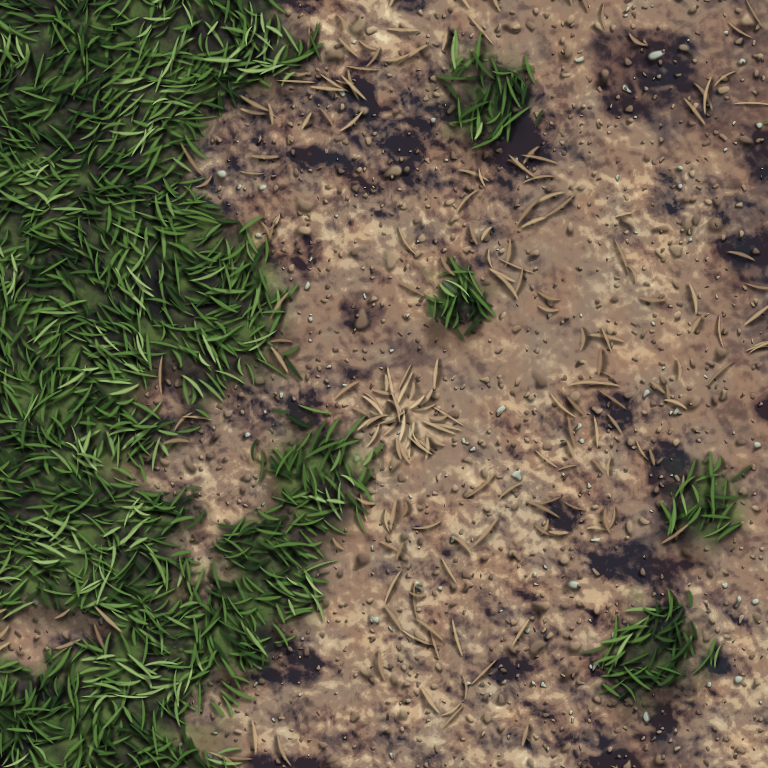
Give the GLSL for this texture, as a WebGL 1 fragment shader.

```glsl
precision highp float;
uniform vec2 u_resolution;

float hash(vec2 p) {
  vec3 q = fract(p.xyx * 0.1031);
  q += dot(q, q.yzx + 33.33);
  return fract((q.x + q.y) * q.z);
}

vec2 hash2(vec2 p) {
  return vec2(hash(p), hash(p + 57.3));
}

float noise(vec2 p) {
  vec2 i = floor(p), f = fract(p);
  f *= f * (3.0 - 2.0 * f);
  return mix(mix(hash(i), hash(i + vec2(1, 0)), f.x),
             mix(hash(i + vec2(0, 1)), hash(i + vec2(1, 1)), f.x), f.y);
}

float fbm(vec2 p) {
  float sum = 0.0, amp = 0.5;
  for (int i = 0; i < 5; i++) {
    sum += amp * noise(p);
    p = mat2(1.6, 1.2, -1.2, 1.6) * p + 7.1;
    amp *= 0.55;
  }
  return sum / 1.05;
}

// Turf along the left side, loose tufts elsewhere
float grassDensity(vec2 p) {
  float border = 0.31 + 0.07 * cos(17.0 * (p.y - 0.62)) + 0.26 * (noise(p * 13.0) - 0.5);
  float turf = smoothstep(0.06, -0.1, p.x - border);
  float patches = 0.6 * noise(p * 11.0 + 3.0) + 0.4 * noise(p * 27.0);
  turf *= smoothstep(0.26, 0.52, patches + 0.4 * smoothstep(0.5, 0.75, p.y));
  vec2 cell = floor(p * 4.0);
  vec2 center = (cell + 0.3 + 0.4 * hash2(cell + 11.0)) / 4.0;
  float radius = 0.04 + 0.06 * hash(cell + 23.0);
  float ragged = length(p - center) + 0.04 * (noise(p * 40.0) - 0.5);
  float tuft = smoothstep(radius, radius * 0.2, ragged);
  return max(turf, tuft * step(0.6, hash(cell + 41.0)));
}

float clumpMask(vec2 p) {
  return smoothstep(0.1, 0.02, length((p - vec2(0.53, 0.46)) * vec2(1.0, 1.3)));
}

vec3 soilColor(float tone) {
  vec3 c = mix(vec3(0.18, 0.16, 0.19), vec3(0.42, 0.34, 0.31), smoothstep(0.05, 0.35, tone));
  c = mix(c, vec3(0.59, 0.49, 0.41), smoothstep(0.32, 0.6, tone));
  c = mix(c, vec3(0.77, 0.67, 0.54), smoothstep(0.62, 0.9, tone));
  return mix(c, vec3(0.92, 0.84, 0.70), smoothstep(0.92, 1.3, tone));
}

// Crumbly ground lit from above
vec3 soil(vec2 p) {
  vec2 light = vec2(0.003, 0.007);
  vec2 q = p + 0.008 * vec2(noise(p * 50.0), noise(p * 50.0 + 9.0));
  float relief = fbm(q * 32.0) - fbm((q + light) * 32.0);
  float rough = smoothstep(0.25, 0.7, noise(p * 7.0 + 31.0));
  float tone = 0.52 + 0.85 * (fbm(p * 6.0) - 0.5) + mix(1.0, 2.1, rough) * relief;
  tone += 0.16 * (noise(p * 140.0) - 0.5) + 0.3 * clumpMask(p);
  tone -= 0.45 * smoothstep(0.66, 0.85, noise(p * 15.0 + 70.0));
  return soilColor(tone) + 0.04 * (noise(p * 30.0 + 5.0) - 0.5) * vec3(1.0, -0.3, -0.8);
}

// Lit clods and stones, one per cell, each with a shadow below
vec3 addPebbles(vec3 color, vec2 p, float scale, float share) {
  vec2 bumps = p * scale * 2.0;
  vec2 warped = p * scale + 0.4 * vec2(noise(bumps), noise(bumps + 9.0));
  vec2 cell = floor(warped);
  vec2 seed = cell + scale;
  vec2 d = fract(warped) - 0.35 - 0.3 * hash2(seed);
  float size = mix(0.15, 0.3, hash(seed + 5.0));
  float present = step(hash(seed + 13.0), share);
  float shadow = smoothstep(size * 1.4, size * 0.4, length(d + vec2(0.06, 0.14)));
  color *= 1.0 - 0.55 * present * shadow;
  vec3 stone = mix(vec3(0.52, 0.43, 0.36), vec3(0.80, 0.70, 0.56), hash(seed + 19.0));
  stone = mix(stone, vec3(0.80, 0.86, 0.78), step(0.91, hash(seed + 29.0)));
  stone *= 0.95 + 0.25 * dot(d, vec2(0.4, 0.9)) / size;
  return mix(color, stone, 0.85 * present * smoothstep(size, size * 0.4, length(d)));
}

// One layer of bent strands: green where grass grows, dry straw on bare soil
vec3 addStrands(vec3 color, vec2 p, float layer) {
  vec2 shift = layer * vec2(0.37, 0.71);
  vec2 q = p * 16.0 + shift;
  vec2 base = floor(q - 0.5);
  for (int k = 0; k < 4; k++) {
    vec2 cell = base + vec2(mod(float(k), 2.0), floor(float(k) / 2.0));
    vec2 seed = cell + layer * 31.7 + 100.0;
    vec2 middle = cell + hash2(seed);
    vec2 root = (middle - shift) / 16.0;
    float clump = clumpMask(root);
    float angle = 6.0 * noise(root * 6.0) + 1.9 * hash(seed + 3.0);
    if (clump > 0.1) angle = atan(root.y - 0.46, root.x - 0.53) + 1.4 * hash(seed + 3.0) - 0.7;
    vec2 dir = vec2(cos(angle), sin(angle));
    vec2 d = q - middle;
    float along = dot(d, dir) / mix(0.2, 0.46, hash(seed + 7.0));
    float across = dot(d, vec2(-dir.y, dir.x)) + (hash(seed + 9.0) - 0.5) * 0.16 * along * along;
    float width = mix(0.04, 0.075, hash(seed + 15.0)) * (1.0 - 0.6 * abs(along));
    float ends = smoothstep(1.0, 0.7, abs(along));
    float shade = ends * smoothstep(width * 2.6, width * 0.5, abs(across + width * sign(dir.x)));
    if (shade + ends * step(abs(across), width) > 0.0) {
      float green = step(hash(seed + 21.0), grassDensity(root));
      float litter = 0.09 * smoothstep(0.4, 0.7, noise(root * 9.0 + 50.0));
      float dry = (1.0 - green) * step(hash(seed + 27.0), litter + 0.7 * clump);
      float sun = smoothstep(0.25, 0.75, noise(root * 17.0 + 20.0));
      float tone = 0.5 * hash(seed + 33.0) + 0.015 * layer + 0.4 * sun - 0.08;
      vec3 blade = mix(vec3(0.15, 0.24, 0.13), vec3(0.36, 0.51, 0.24), smoothstep(0.15, 0.6, tone));
      blade = mix(blade, vec3(0.66, 0.77, 0.49), smoothstep(0.65, 1.1, tone));
      vec3 straw = mix(vec3(0.62, 0.50, 0.38), vec3(0.86, 0.75, 0.57), hash(seed + 37.0));
      straw += 0.12 * clump;
      float visible = max(green, dry);
      color *= 1.0 - 0.4 * visible * shade;
      float cover = ends * smoothstep(width, width * 0.2, abs(across));
      color = mix(color, mix(straw, blade, green), visible * cover * mix(0.8, 0.92, green));
    }
  }
  return color;
}

void main() {
  vec2 p = gl_FragCoord.xy / u_resolution.y;
  vec3 color = soil(p);
  color = addPebbles(color, p, 26.0, 0.15);
  color = addPebbles(color, p, 48.0, 0.24);
  color = addPebbles(color, p, 85.0, 0.2);
  // Shadow cast by the grass and shaded ground beneath it
  color *= 1.0 - 0.4 * grassDensity(p + vec2(0.01, 0.03));
  vec3 thatch = mix(vec3(0.15, 0.16, 0.15), vec3(0.33, 0.45, 0.22), smoothstep(0.3, 0.75, fbm(p * 30.0)));
  color = mix(color, thatch, 0.75 * grassDensity(p));
  for (int i = 0; i < 24; i++) color = addStrands(color, p, float(i));
  gl_FragColor = vec4(color, 1.0);
}
```
